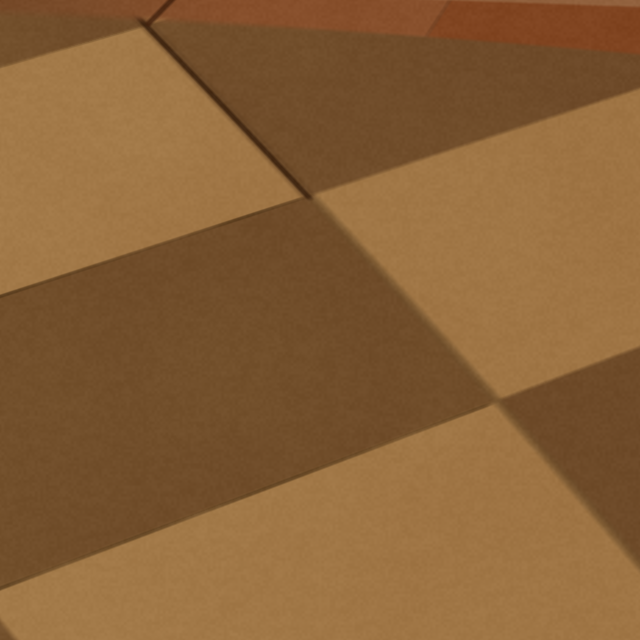
Write a WebGL 2 fragment shader that draws this texture.

```glsl
#version 300 es
precision highp float;
uniform vec2 u_resolution;
out vec4 outColor;

const float PI = 3.14159265;

float hash(vec2 p) {
  vec3 q = fract(vec3(p.xyx) * 0.1031);
  q += dot(q, q.yzx + 33.33);
  return fract((q.x + q.y) * q.z);
}

float noise(vec2 p) {
  vec2 i = floor(p), f = fract(p);
  f = f * f * (3.0 - 2.0 * f);
  return mix(mix(hash(i), hash(i + vec2(1, 0)), f.x),
             mix(hash(i + vec2(0, 1)), hash(i + vec2(1, 1)), f.x), f.y);
}

float fbm(vec2 p) {
  float sum = 0.0, amp = 0.5;
  for (int i = 0; i < 4; i++) {
    sum += amp * noise(p);
    p = p * 2.03 + 7.1;
    amp *= 0.5;
  }
  return sum;
}

float segment(vec2 p, vec2 a, vec2 b) {
  vec2 ab = b - a;
  return length(p - a - ab * clamp(dot(p - a, ab) / dot(ab, ab), 0.0, 1.0));
}

// Soft line: 1 at the centre, 0 beyond the half width
float line(float d, float halfWidth) {
  return 1.0 - smoothstep(0.2 * halfWidth, halfWidth, abs(d));
}

// Tile coordinates in perspective: x across the steep seams, y across the shallow ones
vec2 floorCoords(vec2 p) {
  float q = (p.y + 0.2723 * p.x) / (1.0 - 0.113 * p.x);
  float seamX = 0.195 + 0.97 * p.y - 0.0653 * p.y * p.y;
  return vec2((p.x - seamX) / 1.074, (0.918 - q) / (0.1364 * q + 0.3927));
}

vec3 tiles(vec2 p, vec2 t) {
  // Soft-edged checkerboard
  vec2 side = clamp(sin(PI * t) * vec2(0.25, 0.122) / vec2(0.006, 0.004), -1.0, 1.0);
  float check = smoothstep(0.0, 1.0, 0.5 + 0.5 * side.x * side.y);

  // Broad tonal drift, different on each tile
  float tone = hash(floor(t) + 11.0);
  float cloud = fbm(p * 4.0 + tone * 9.0);
  float drift = clamp(0.55 - 0.7 * (p.x - 0.5) + 0.3 * (p.y - 0.5) + 1.2 * (cloud - 0.47), 0.0, 1.0);
  vec3 dark = mix(vec3(0.425, 0.284, 0.155), vec3(0.452, 0.315, 0.172), drift);
  vec3 light = mix(vec3(0.615, 0.447, 0.258), vec3(0.637, 0.477, 0.284), drift);
  vec3 col = mix(dark, light, check) + 0.008 * (tone - 0.5);

  // Shallow seams: thin and dark on the left, faint on the right
  float row = round(t.y);
  float dShallow = (t.y - row) * 0.385;
  float leftSide = 1.0 - smoothstep(-0.03, 0.0, t.x);
  float wear = 0.5 + 0.7 * noise(p * 13.0);
  float seam = line(dShallow + 0.001, 0.0042) * mix(0.12, row == 2.0 ? 0.2 : 0.6, leftSide);
  col = mix(col, vec3(0.30, 0.20, 0.09), seam * wear);

  // Steep seam: deep joint above, worn olive joint below
  float dSteep = t.x * 0.79;
  float upper = smoothstep(0.97, 1.0, t.y);
  col = mix(col, vec3(0.43, 0.31, 0.17), line(dSteep, 0.012) * 0.55 * (1.0 - upper));
  col = mix(col, vec3(0.35, 0.23, 0.12), line(dSteep + 0.003, 0.014) * 0.6 * upper);
  return mix(col, vec3(0.24, 0.14, 0.06), line(dSteep + 0.004, 0.0065) * 0.9 * upper);
}

vec3 terracotta(vec2 p) {
  vec3 col = mix(vec3(0.46, 0.285, 0.155), vec3(0.53, 0.31, 0.17), smoothstep(0.0, 0.4, p.x));
  // Redder piece with a pale ledge above it
  float jointX = 0.703 - 0.64 * p.y;
  col = mix(col, vec3(0.50, 0.265, 0.125), smoothstep(-0.004, 0.006, p.x - jointX));
  col = mix(col, vec3(0.40, 0.23, 0.12), 0.4 * line(p.x - jointX, 0.006));
  float ledge = 0.035 * (p.x - 0.69) - p.y;
  col = mix(col, vec3(0.57, 0.38, 0.24), smoothstep(-0.003, 0.003, ledge));
  return col + 0.03 * (fbm(p * vec2(9.0, 25.0)) - 0.47);
}

void main() {
  vec2 p = gl_FragCoord.xy / u_resolution;
  p.y = 1.0 - p.y;
  vec2 t = floorCoords(p);
  vec3 col = tiles(p, t);

  // Curved border along the top, blurrier toward the left
  float border = 0.0195 + 0.04 * p.x + 0.0253 * p.x * p.x - p.y;
  float blur = mix(0.010, 0.004, smoothstep(0.0, 0.7, p.x));
  col = mix(col, terracotta(p), smoothstep(-blur, blur, border));
  float crack = segment(p, vec2(0.232, 0.037), vec2(0.272, -0.004));
  col = mix(col, vec3(0.27, 0.14, 0.06), 0.85 * line(crack, 0.007));

  // Fine matte grain
  col += 0.022 * (noise(p * 230.0) - 0.5) + 0.012 * (noise(p * vec2(60.0, 110.0)) - 0.5);
  outColor = vec4(clamp(col, 0.0, 1.0), 1.0);
}
```
